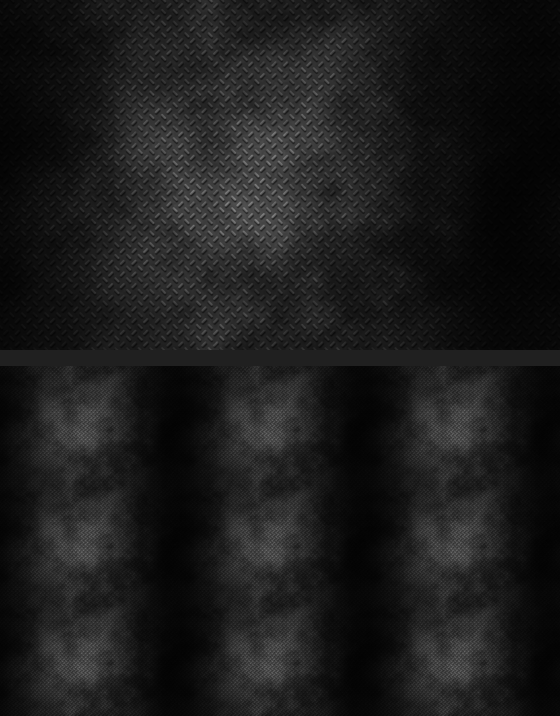
Top, the tile; bottom, the same tile 3 across and 3 down.
Reproduce this texture procedurally as a WebGL 1 fragment shader.

```glsl
precision highp float;

uniform vec2 u_resolution;

const float TAU = 6.28319;

float hash(vec2 p) {
  return fract(sin(dot(p, vec2(127.1, 311.7))) * 43758.5453);
}

// Value noise over the unit canvas, wrapping after a whole number of cells
float wrapNoise(vec2 uv, vec2 cells) {
  vec2 p = uv * cells;
  vec2 i = floor(p);
  vec2 f = fract(p);
  f = f * f * (3.0 - 2.0 * f);
  vec2 a = mod(i, cells) + cells;
  vec2 b = mod(i + 1.0, cells) + cells;
  return mix(mix(hash(a), hash(vec2(b.x, a.y)), f.x),
             mix(hash(vec2(a.x, b.y)), hash(b), f.x), f.y);
}

float smoke(vec2 uv) {
  float sum = 0.0;
  float weight = 0.42;
  vec2 cells = vec2(8.0, 5.0);
  for (int k = 0; k < 5; k++) {
    sum += weight * wrapNoise(uv, cells);
    cells *= 2.0;
    weight *= 0.6;
  }
  return sum / 0.97;
}

// Coverage of a diagonal lug; slant is 1 for rising, -1 for falling
float lug(vec2 p, float slant, float blur) {
  vec2 q = vec2(p.x + slant * p.y, p.y - slant * p.x) * 0.7071;
  float d = length(vec2(max(abs(q.x) - 0.17, 0.0), q.y)) - 0.1;
  return 1.0 - smoothstep(-blur, blur, d);
}

// Brightness of one lug with its lit upper edge and its shadow below
float lugRelief(vec2 g, float slant, float blur) {
  vec2 p = fract(g) - 0.5;
  float face = lug(p, slant, blur);
  float shadow = lug(p - vec2(0.03, -0.11), slant, blur + 0.02);
  float slope = clamp(0.55 + dot(p, vec2(-slant, 1.0)) * 3.2, 0.0, 1.0);
  float shine = mix(0.85, 1.9, slope) * (0.88 + 0.24 * hash(floor(g)));
  return mix(1.0 - 0.6 * shadow, shine, face);
}

void main() {
  vec2 uv = gl_FragCoord.xy / u_resolution;

  // Tread plate: 48 by 30 rising lugs, falling ones staggered between them
  vec2 grid = vec2(48.0, 30.0);
  vec2 g = uv * grid;
  float blur = 0.02 + 0.6 * grid.x / u_resolution.x;
  vec2 between = mod(g + 0.5, grid);
  float relief = lugRelief(g, 1.0, blur) * lugRelief(between, -1.0, blur);

  // Broad glow, fading to black at the sides
  vec2 wave = 0.5 + 0.5 * cos(TAU * (uv - vec2(0.45, 0.48)));
  float glow = 0.018 + 0.2 * wave.x * (0.6 + 0.4 * wave.y);

  // Smoky stains, vertical streaks and fine grain
  float stain = mix(0.6, 1.4, smoothstep(0.2, 0.8, smoke(uv)));
  float streak = 0.85 + 0.3 * wrapNoise(uv, vec2(16.0, 2.0));
  float grain = 0.92 + 0.16 * wrapNoise(uv, vec2(256.0, 160.0));

  gl_FragColor = vec4(vec3(glow * stain * streak * grain * relief), 1.0);
}
```
